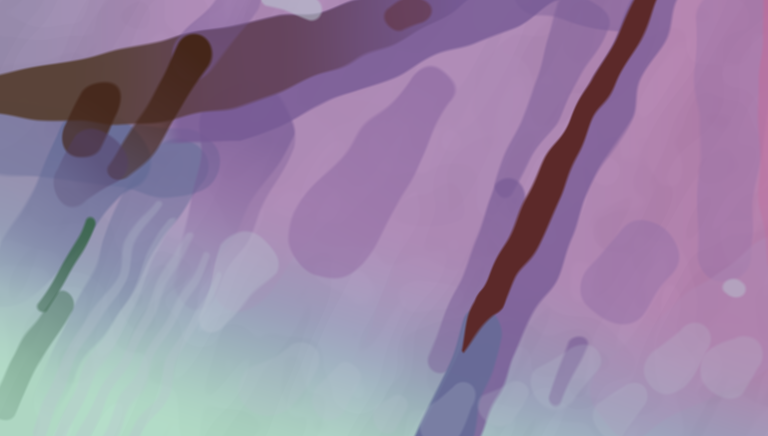
Give the GLSL for this background, as a WebGL 1 fragment shader.

```glsl
precision highp float;
uniform vec2 u_resolution;

#define EDGE 0.005
#define WOBBLE 0.028
#define GRAIN 0.045
#define TIERS 5.0
#define SLANT 0.5

const vec3 MAUVE = vec3(0.68, 0.54, 0.71);
const vec3 ROSE = vec3(0.70, 0.50, 0.67);
const vec3 MIST = vec3(0.59, 0.63, 0.73);
const vec3 MINT = vec3(0.69, 0.85, 0.77);
const vec3 PALE = vec3(0.72, 0.76, 0.81);
const vec3 PLUM = vec3(0.58, 0.44, 0.65);
const vec3 VIOLET = vec3(0.46, 0.35, 0.58);
const vec3 SLATE = vec3(0.39, 0.42, 0.59);
const vec3 UMBER = vec3(0.27, 0.15, 0.10);
const vec3 MAROON = vec3(0.36, 0.16, 0.16);
const vec3 FOREST = vec3(0.23, 0.40, 0.30);

vec2 pos;
vec3 paint;

float hash(vec2 p) {
  p = fract(p * vec2(0.1031, 0.1137));
  p += dot(p, p.yx + 33.33);
  return fract((p.x + p.y) * p.x * 7.31);
}

float noise(vec2 p) {
  vec2 i = floor(p), f = fract(p);
  f = f * f * (3.0 - 2.0 * f);
  return mix(mix(hash(i), hash(i + vec2(1, 0)), f.x),
             mix(hash(i + vec2(0, 1)), hash(i + vec2(1, 1)), f.x), f.y);
}

// Noise cut into flat tiers with softened steps
float tiers(vec2 p) {
  float n = (0.65 * noise(p) + 0.35 * noise(p * 2.3 + 17.0)) * TIERS;
  return (floor(n) + smoothstep(0.42, 0.58, fract(n))) / TIERS;
}

// Tapered stroke whose opacity runs from fade.x to fade.y
void wash(vec2 a, vec2 b, float ra, float rb, vec3 tint, vec2 fade) {
  vec2 axis = b - a;
  float h = clamp(dot(pos - a, axis) / dot(axis, axis), 0.0, 1.0);
  float d = length(pos - a - axis * h) - mix(ra, rb, h);
  paint = mix(paint, tint, (1.0 - smoothstep(-EDGE, EDGE, d)) * mix(fade.x, fade.y, h));
}

float above(float edge) {
  return smoothstep(-EDGE, EDGE, pos.y - edge);
}

vec3 backdrop(vec2 p) {
  vec3 c = mix(vec3(0.60, 0.55, 0.68), MAUVE, smoothstep(0.0, 0.5, p.x));
  c = mix(c, ROSE, smoothstep(1.1, 1.75, p.x));
  float level = p.y + 0.3 * p.x;
  c = mix(c, MIST, 1.0 - smoothstep(0.36, 0.78, level));
  return mix(c, MINT, 1.0 - smoothstep(0.12, 0.52, level));
}

void main() {
  vec2 uv = gl_FragCoord.xy / u_resolution.y;
  pos = uv + WOBBLE * (vec2(noise(uv * 11.0), noise(uv * 11.0 + 40.0)) - 0.5);
  // Layered slanted mottling
  vec2 slanted = vec2(uv.x - SLANT * uv.y, uv.y);
  paint = backdrop(uv) + GRAIN * (tiers(slanted * vec2(9.0, 3.5)) + tiers(uv * 6.0 + 9.0) - 1.0);
  // Cool shade on the left
  wash(vec2(-0.1, 0.69), vec2(0.42, 0.63), 0.08, 0.08, SLATE, vec2(0.45, 0.5));
  wash(vec2(0.23, 0.64), vec2(0.02, 0.34), 0.11, 0.05, SLATE, vec2(0.8, 0.05));
  wash(vec2(0.40, 0.62), vec2(0.10, 0.06), 0.07, 0.03, SLATE, vec2(0.55, 0.0));
  wash(vec2(0.57, 0.70), vec2(0.45, 0.34), 0.11, 0.05, VIOLET, vec2(0.7, 0.08));
  // Broad plum and mauve folds
  wash(vec2(0.85, 0.82), vec2(0.55, 0.36), 0.08, 0.07, MAUVE, vec2(0.7, 0.2));
  wash(vec2(0.99, 0.79), vec2(0.76, 0.46), 0.055, 0.10, PLUM, vec2(0.85, 0.55));
  wash(vec2(0.56, 0.40), vec2(0.49, 0.27), 0.07, 0.03, PALE, vec2(0.35, 0.45));
  wash(vec2(1.14, 0.80), vec2(0.90, 0.10), 0.08, 0.10, MAUVE, vec2(0.5, 0.0));
  wash(vec2(1.26, 1.04), vec2(1.42, 1.0), 0.08, 0.08, VIOLET, vec2(0.4, 0.5));
  wash(vec2(1.34, 0.96), vec2(1.16, 0.57), 0.055, 0.025, VIOLET, vec2(0.45, 0.5));
  // Rose patches on the right
  wash(vec2(1.70, 0.95), vec2(1.66, 0.42), 0.10, 0.06, PLUM, vec2(0.35, 0.4));
  wash(vec2(1.48, 0.41), vec2(1.41, 0.34), 0.08, 0.08, PLUM, vec2(0.5));
  wash(vec2(1.80, 0.33), vec2(1.45, 0.10), 0.13, 0.10, MAUVE, vec2(0.5, 0.2));
  wash(vec2(1.78, 1.0), vec2(1.78, 0.4), 0.035, 0.025, vec3(0.76, 0.42, 0.60), vec2(0.6, 0.3));
  wash(vec2(1.68, 0.345), vec2(1.685, 0.34), 0.02, 0.02, PALE, vec2(0.5));
  wash(vec2(1.32, 0.21), vec2(1.27, 0.075), 0.018, 0.015, VIOLET, vec2(0.6, 0.5));
  // Sweeping dark band with a violet underside
  float x = pos.x;
  float ceiling = 1.0 - above(0.823 + 0.21 * x);
  float skirt = above(0.68 + 0.42 * max(x - 0.55, 0.0)) * smoothstep(0.36, 0.42, x);
  paint = mix(paint, VIOLET, 0.8 * ceiling * skirt);
  float belly = above(0.715 + 0.34 * (x - 0.17) * (x - 0.17));
  vec3 bandTint = mix(vec3(0.34, 0.25, 0.20), vec3(0.39, 0.26, 0.35), smoothstep(0.15, 0.6, x));
  bandTint = mix(bandTint, VIOLET, smoothstep(0.6, 1.1, x));
  paint = mix(paint, bandTint, 0.95 * ceiling * belly);
  wash(vec2(0.91, 0.95), vec2(0.95, 0.97), 0.025, 0.03, MAROON, vec2(0.45));
  wash(vec2(0.62, 1.0), vec2(0.72, 0.99), 0.02, 0.03, PALE, vec2(0.6));
  // Umber strokes crossing the band
  wash(vec2(0.55, 1.0), vec2(0.45, 0.87), 0.05, 0.05, VIOLET, vec2(0.35, 0.5));
  wash(vec2(0.45, 0.87), vec2(0.28, 0.61), 0.042, 0.025, UMBER, vec2(1.0, 0.5));
  wash(vec2(0.235, 0.76), vec2(0.195, 0.68), 0.045, 0.05, UMBER, vec2(0.9, 0.7));
  wash(vec2(0.23, 0.63), vec2(0.17, 0.57), 0.07, 0.05, VIOLET * 0.7, vec2(0.5, 0.25));
  // Green reed and pale slanted rays
  wash(vec2(0.15, 0.31), vec2(0.0, 0.08), 0.03, 0.035, FOREST, vec2(0.45, 0.2));
  wash(vec2(0.21, 0.485), vec2(0.09, 0.29), 0.013, 0.014, FOREST, vec2(0.95, 0.55));
  for (int i = 0; i < 5; i++) {
    vec2 top = vec2(0.36, 0.54) + vec2(0.035, -0.045) * float(i);
    wash(top, top - vec2(0.27, 0.52), 0.008, 0.016, PALE, vec2(0.25, 0.35));
  }
  // Maroon blade inside its violet shadow
  wash(vec2(1.17, 0.55), vec2(1.0, 0.18), 0.04, 0.03, VIOLET, vec2(0.65, 0.4));
  wash(vec2(1.53, 1.05), vec2(1.0, -0.05), 0.05, 0.07, VIOLET, vec2(0.7, 0.8));
  wash(vec2(1.11, 0.24), vec2(0.99, -0.06), 0.05, 0.07, SLATE, vec2(0.8, 0.9));
  wash(vec2(1.515, 1.06), vec2(1.13, 0.315), 0.024, 0.038, MAROON, vec2(1.0));
  wash(vec2(1.13, 0.315), vec2(1.062, 0.205), 0.038, 0.004, MAROON, vec2(1.0));
  // Scattered pale blots along the foot
  for (int i = 0; i < 9; i++) {
    float k = float(i), size = 0.025 + 0.04 * hash(vec2(k, 8.1) * 5.0);
    vec2 spot = vec2(0.62 + 0.13 * k, 0.16 * hash(vec2(k, 3.7) * 9.0));
    wash(spot, spot + size, size, size * 0.7, PALE, vec2(0.22));
  }
  gl_FragColor = vec4(paint, 1.0);
}
```
